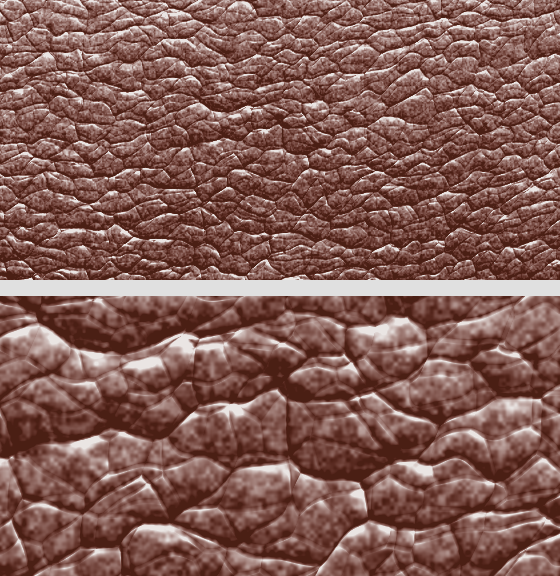
Top, the full canvas; bottom, a detail of the centre.
Give the GLSL for this texture, as a Shadertoy shader.

```glsl
// Brown pebbled leather with glossy, irregular bumps lit from above.

vec2 hash2(vec2 p) {
    vec3 q = fract(p.xyx * vec3(0.1031, 0.1030, 0.0973));
    q += dot(q, q.yzx + 33.33);
    return fract((q.xx + q.yz) * q.zy);
}

float noise(vec2 p) {
    vec2 i = floor(p), f = fract(p);
    f = f * f * (3.0 - 2.0 * f);
    float low = mix(hash2(i).x, hash2(i + vec2(1, 0)).x, f.x);
    float high = mix(hash2(i + vec2(0, 1)).x, hash2(i + vec2(1, 1)).x, f.x);
    return mix(low, high, f.y);
}

// Distances to the nearest and second nearest cell centre
vec2 cells(vec2 p) {
    vec2 base = floor(p), f = fract(p);
    vec2 nearest = vec2(8.0);
    for (int y = -1; y <= 1; y++) {
        for (int x = -1; x <= 1; x++) {
            vec2 cell = vec2(x, y);
            float d = length(cell + 0.05 + 0.9 * hash2(base + cell + 50.0) - f);
            nearest = d < nearest.x ? vec2(d, nearest.x)
                                    : vec2(nearest.x, min(nearest.y, d));
        }
    }
    return nearest;
}

// Bends the grain so it climbs to the right, and makes its outlines uneven
vec2 bendGrain(vec2 p) {
    p.y -= 0.07 * p.x * p.x;
    p += 0.05 * (vec2(noise(p * 6.0), noise(p * 6.0 + 31.0)) - 0.5);
    p += 0.022 * (vec2(noise(p * 24.0 + 7.0), noise(p * 24.0 + 63.0)) - 0.5);
    return p;
}

// x: surface height, y: crease strength
vec2 leather(vec2 p) {
    vec2 q = bendGrain(p);
    vec2 large = cells(q * vec2(10.0, 16.0));
    vec2 small = cells(q * vec2(17.0, 25.0) + 9.0);
    float largeCrease = exp(-11.0 * (large.y - large.x));
    float smallCrease = exp(-10.0 * (small.y - small.x));
    float height = -large.x * large.x - 0.13 * largeCrease;
    height -= 0.35 * small.x * small.x + 0.06 * smallCrease;
    height += 0.12 * noise(q * vec2(30.0, 45.0)) + 0.05 * noise(q * 90.0);
    return vec2(height, largeCrease + 0.4 * smallCrease);
}

void mainImage(out vec4 fragColor, in vec2 fragCoord) {
    vec2 p = fragCoord / iResolution.y;

    // Slope towards the light
    vec2 surface = leather(p);
    float slope = surface.x - leather(p + vec2(0.0018, 0.0058)).x;

    // Shading, creases and broad falloff
    float tone = 0.42 + 2.0 * slope - 0.2 * surface.y;
    tone += 0.2 * (p.y - 0.5) + 0.16 * (noise(p * 3.0 + 4.0) - 0.5);

    // Broken gloss on the upper faces
    float gloss = smoothstep(0.05, 0.2, slope);
    tone += 0.6 * gloss * smoothstep(0.25, 0.8, noise(p * vec2(55.0, 75.0)));

    // Fine pores and speckle
    float speckle = 0.55 * noise(p * 125.0) + 0.45 * noise(p * 210.0 + 17.0) - 0.5;
    tone += speckle * mix(0.75, 0.45, gloss);

    tone = clamp(tone, 0.0, 1.08);
    vec3 darkHide = vec3(0.29, 0.12, 0.08);
    vec3 paleSheen = vec3(0.87, 0.83, 0.82);
    vec3 color = mix(darkHide, paleSheen, pow(vec3(tone), vec3(1.0, 1.2, 1.2)));
    fragColor = vec4(color, 1.0);
}
```
